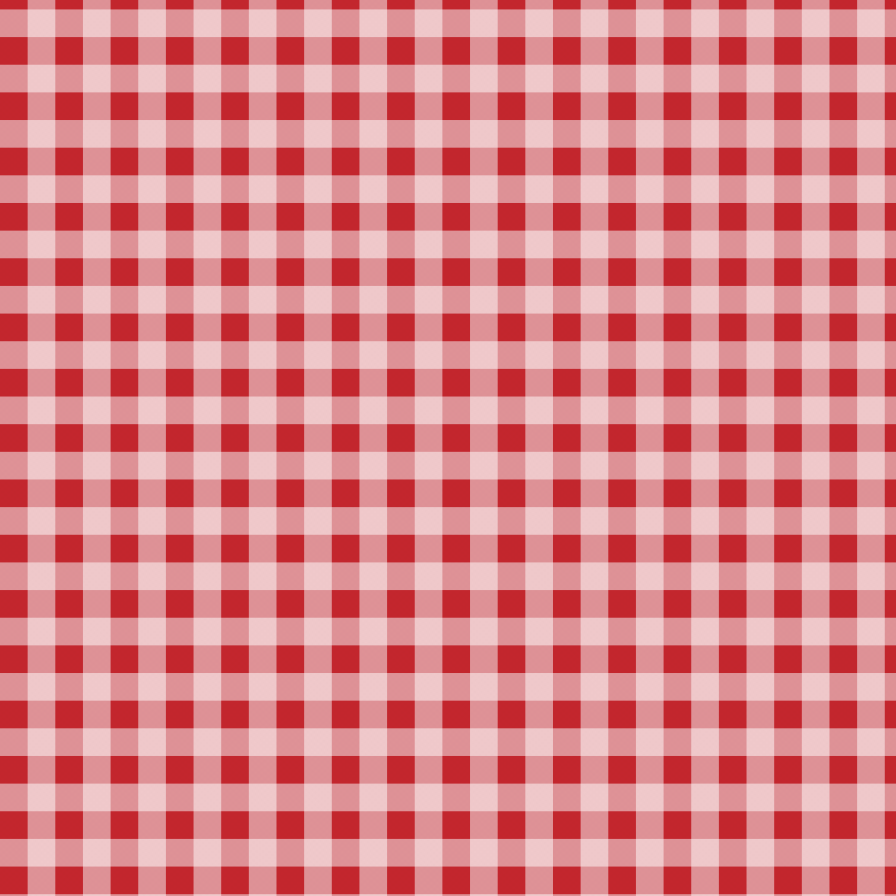
Give the GLSL for this pattern, as a WebGL 2 fragment shader.

```glsl
#version 300 es
precision highp float;
// Red and pink gingham: two crossing sets of stripes, each half a repeat wide.
// The number of stripes covering a point (0, 1 or 2) picks the tone,
// and layered sines add a very faint weave.

uniform vec2 u_resolution;
out vec4 fragColor;

// Coverage of stripes filling the first half of every unit cell, on both axes.
vec2 stripeCoverage(vec2 cell, float pixel) {
    vec2 inside = 0.25 - abs(fract(cell + 0.25) - 0.5);
    return clamp(inside / pixel + 0.5, 0.0, 1.0);
}

// Fine thread ripple with a slow drift, within about -1 to 1.
float weave(vec2 p) {
    float threads = sin(p.x * 890.0 + sin(p.y * 37.0)) * sin(p.y * 930.0 + sin(p.x * 41.0));
    float drift = sin(p.x * 23.0 + 2.0 * sin(p.y * 17.0)) * sin(p.y * 29.0 + p.x * 11.0);
    return 0.7 * threads + 0.3 * drift;
}

void main() {
    float side = min(u_resolution.x, u_resolution.y);
    vec2 p = gl_FragCoord.xy / side;

    // 16.2 repeats each way; rows start just above the lower edge
    float repeats = 16.203;
    vec2 cover = stripeCoverage((p - vec2(0.0, 0.002)) * repeats, repeats / side);

    vec3 paleGround = vec3(0.937, 0.784, 0.792);
    vec3 singleStripe = vec3(0.870, 0.570, 0.588);
    vec3 crossedRed = vec3(0.763, 0.148, 0.178);

    // Blend along the columns, then between the rows
    vec3 betweenRows = mix(paleGround, singleStripe, cover.x);
    vec3 onRows = mix(singleStripe, crossedRed, cover.x);
    vec3 cloth = mix(betweenRows, onRows, cover.y);

    fragColor = vec4(cloth * (1.0 + 0.005 * weave(p)), 1.0);
}
```
